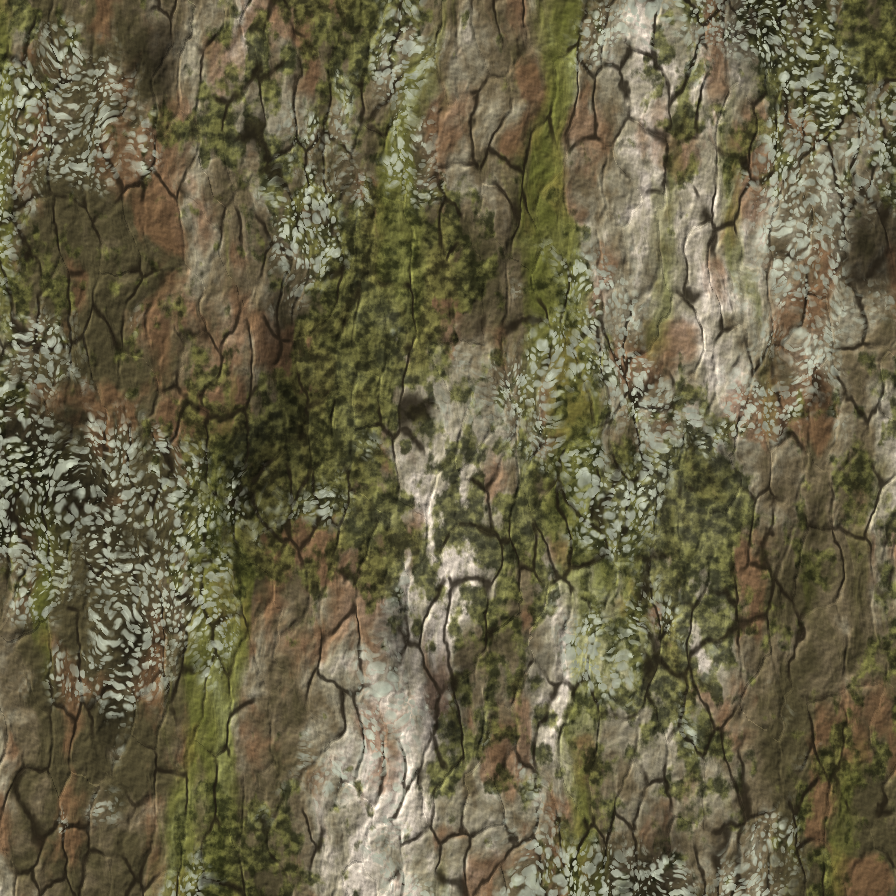
Write a WebGL 1 fragment shader that draws this texture.

```glsl
precision highp float;
uniform vec2 u_resolution;

// Bark, moss and lichen colours
const vec3 DARK_BARK = vec3(0.29, 0.265, 0.18);
const vec3 BROWN_BARK = vec3(0.41, 0.365, 0.275);
const vec3 GREY_BARK = vec3(0.54, 0.51, 0.42);
const vec3 PALE_BARK = vec3(0.82, 0.77, 0.70);
const vec3 RUST = vec3(0.47, 0.34, 0.24);
const vec3 MOSS_DEEP = vec3(0.13, 0.14, 0.07);
const vec3 MOSS_LIGHT = vec3(0.42, 0.42, 0.22);
const vec3 ALGAE = vec3(0.39, 0.42, 0.16);
const vec3 LICHEN = vec3(0.70, 0.72, 0.64);
const vec3 CRACK = vec3(0.12, 0.10, 0.07);

// Feature frequencies across the canvas
const vec2 STREAK_FREQ = vec2(6.5, 2.0);
const vec2 PLATE_FREQ = vec2(30.0, 13.0);
const vec2 RELIEF_FREQ = vec2(44.0, 22.0);
const vec2 MOSS_FREQ = vec2(8.0, 4.5);
const vec2 ALGAE_FREQ = vec2(16.0, 2.6);
const float LICHEN_FREQ = 85.0;

const vec2 LIGHT_STEP = vec2(-0.0017, 0.0024);
const float RELIEF_GAIN = 2.6;
const float WARP = 0.05;

float hash(vec2 p) {
  vec3 q = fract(vec3(p.xyx) * 0.1031);
  q += dot(q, q.yzx + 33.33);
  return fract((q.x + q.y) * q.z);
}

vec2 hash2(vec2 p) {
  return vec2(hash(p), hash(p + 57.3));
}

float noise(vec2 p) {
  vec2 i = floor(p), f = fract(p);
  f = f * f * (3.0 - 2.0 * f);
  return mix(mix(hash(i), hash(i + vec2(1.0, 0.0)), f.x),
             mix(hash(i + vec2(0.0, 1.0)), hash(i + 1.0), f.x), f.y);
}

float fbm(vec2 p) {
  float sum = 0.0, amp = 0.516;
  for (int i = 0; i < 5; i++) {
    sum += amp * noise(p);
    p = mat2(1.6, 1.2, -1.2, 1.6) * p + 19.7;
    amp *= 0.5;
  }
  return sum;
}

// Nearest distance, gap to the second nearest, random cell value
vec3 cells(vec2 p) {
  vec2 base = floor(p);
  float near = 8.0, second = 8.0, id = 0.0;
  for (int y = -1; y <= 1; y++) {
    for (int x = -1; x <= 1; x++) {
      vec2 c = base + vec2(float(x), float(y));
      float d = length(c + hash2(c) - p);
      if (d < near) {
        second = near;
        near = d;
        id = hash(c + 11.9);
      } else {
        second = min(second, d);
      }
    }
  }
  return vec3(near, second - near, id);
}

vec2 warped(vec2 p) {
  vec2 w = vec2(fbm(p * vec2(18.0, 11.0) + 3.1), fbm(p * vec2(18.0, 11.0) + 41.7));
  return p + WARP * (w - 0.5);
}

// Flaky plates with rough faces
float height(vec2 p) {
  vec2 q = warped(p);
  vec3 plate = cells(q * PLATE_FREQ);
  return 0.8 * fbm(q * RELIEF_FREQ) + 0.14 * smoothstep(0.0, 0.25, plate.y)
       + 0.12 * plate.z + 0.28 * fbm(p * 120.0);
}

void main() {
  vec2 p = gl_FragCoord.xy / u_resolution;
  vec2 q = warped(p);
  float grain = fbm(p * vec2(75.0, 50.0) + 7.0);
  float rough = fbm(q * RELIEF_FREQ + 63.0);

  // Weathered bark in broad upright streaks
  float tone = fbm(q * STREAK_FREQ + 5.3) + 0.3 * (rough - 0.5) + 0.25 * (grain - 0.5);
  vec3 color = mix(DARK_BARK, BROWN_BARK, smoothstep(0.36, 0.52, tone));
  color = mix(color, GREY_BARK, smoothstep(0.49, 0.62, tone));
  color = mix(color, PALE_BARK, smoothstep(0.60, 0.77, tone));
  float rust = smoothstep(0.54, 0.70, fbm(q * vec2(24.0, 13.0) + 91.0));
  color = mix(color, RUST, 0.6 * rust);

  // Green algae strips and moss cushions
  float algae = smoothstep(0.56, 0.70, fbm(q * ALGAE_FREQ + 23.0));
  color = mix(color, ALGAE, 0.55 * algae);
  float mossField = fbm(q * MOSS_FREQ + 37.0) + 0.55 * (grain - 0.5);
  float moss = smoothstep(0.50, 0.62, mossField);
  float tufts = smoothstep(0.28, 0.75, fbm(p * 125.0 + 2.0));
  color = mix(color, mix(MOSS_DEEP, MOSS_LIGHT, tufts), 0.8 * moss);

  // Directional light, soft hollows and cracks
  float slope = height(p) - height(p + LIGHT_STEP);
  color *= clamp(1.0 + RELIEF_GAIN * slope, 0.4, 1.6);
  color *= 1.0 - 0.45 * smoothstep(0.54, 0.72, fbm(p * vec2(7.0, 4.0) + 77.0));
  float edge = cells(q * PLATE_FREQ).y;
  float broken = smoothstep(0.44, 0.60, fbm(p * vec2(26.0, 16.0) + 15.0));
  color = mix(color, CRACK, 0.75 * broken * (1.0 - smoothstep(0.02, 0.13, edge)));

  // Clustered lichen flecks
  float colony = smoothstep(0.50, 0.68, fbm(p * vec2(9.0, 7.0) + 49.0) + 0.3 * (rough - 0.5));
  for (int i = 0; i < 2; i++) {
    float layer = float(i);
    vec3 fleck = cells(q * LICHEN_FREQ * (1.0 + 0.7 * layer) + 31.0 * layer);
    float radius = 0.5 * fleck.z;
    float cover = 1.0 - smoothstep(radius - 0.12, radius + 0.12, fleck.x);
    color = mix(color, LICHEN * (0.65 + 0.7 * grain), 0.8 * cover * colony);
  }
  gl_FragColor = vec4(color, 1.0);
}
```
